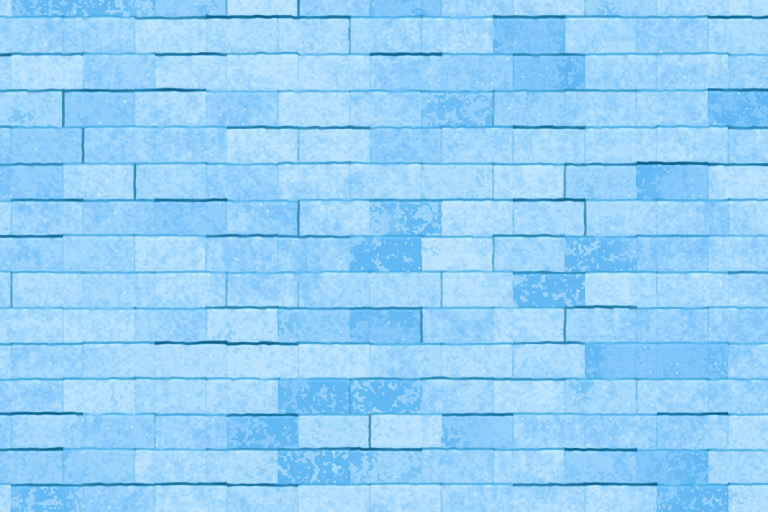
Give the GLSL for this texture, as a WebGL 1 fragment shader.

```glsl
precision highp float;
uniform vec2 u_resolution;

float hash(vec2 p) {
  return fract(sin(dot(p, vec2(127.1, 311.7))) * 43758.5453);
}

// Smooth cellular noise: random cell values blended by distance to jittered centres
float cellNoise(vec2 p) {
  vec2 cell = floor(p);
  float sum = 0.005, weight = 0.01;
  for (int j = -1; j <= 1; j++) {
    for (int i = -1; i <= 1; i++) {
      vec2 id = cell + vec2(float(i), float(j));
      vec2 jitter = 0.15 + 0.7 * vec2(hash(id + 3.7), hash(id + 9.2));
      vec2 d = id + jitter - p;
      float w = max(0.0, 1.0 - dot(d, d));
      w *= w;
      sum += w * hash(id);
      weight += w;
    }
  }
  return sum / weight;
}

// Alternate courses are shifted sideways
float brickColumn(float x, float row) {
  return x * 7.141 - mix(0.16, 0.88, mod(row, 2.0));
}

float line(float d, float halfWidth, float pixel) {
  return 1.0 - smoothstep(halfWidth * 0.4, halfWidth * 1.3 + pixel, abs(d));
}

// Sparse pale specks of varied size
float flecks(vec2 p, float pixel) {
  vec2 q = p * 64.0, id = floor(q);
  vec2 centre = 0.3 + 0.4 * vec2(hash(id + 1.3), hash(id + 6.1));
  float radius = 0.03 + 0.14 * hash(id + 4.4) * hash(id + 2.6);
  float dotMask = 1.0 - smoothstep(radius * 0.5, radius + pixel * 64.0, length(q - id - centre));
  return dotMask * step(0.82, hash(id + 8.8));
}

void main() {
  float pixel = 1.0 / u_resolution.y;
  vec2 p = gl_FragCoord.xy * pixel;

  // Surface texture from broad patches to fine grit
  float broad = cellNoise(p * 7.0 + 5.0);
  float patchy = cellNoise(p * 24.0);
  float rough = cellNoise(p * 75.0 + 31.0);
  float grit = cellNoise(p * 200.0 + 17.0);
  float grain = 0.55 * grit + 0.45 * rough;

  // Courses of bricks, counted from the top and slightly lower towards the base
  float down = 1.0 - p.y;
  float courses = 0.541 + down * (13.8 + 0.448 * down) + (patchy - 0.5) * 0.02 + (rough - 0.5) * 0.035;
  float row = floor(courses);
  float column = brickColumn(p.x, row) + (patchy - 0.5) * 0.01 + (rough - 0.5) * 0.012;
  vec2 brick = vec2(floor(column), row);

  // Brick faces
  float tone = 0.6 + 0.5 * (hash(brick + 0.5) - 0.5) + 0.35 * (broad - 0.5)
    + 0.35 * (patchy - 0.5) + 0.35 * (rough - 0.5) + 0.5 * (grit - 0.5);
  vec3 colour = mix(vec3(0.46, 0.755, 0.977), vec3(0.75, 0.9, 0.998), clamp(tone, 0.0, 1.0));

  // Speckled stains that thicken on some bricks
  float stained = smoothstep(0.55, 1.0, hash(brick + 21.0));
  float density = smoothstep(0.3, 0.85, 0.4 * broad + 0.25 * patchy + 0.45 * stained);
  float speckle = smoothstep(0.72 - 0.45 * density, 0.95 - 0.45 * density, grain);
  colour = mix(colour, vec3(0.35, 0.705, 0.95), density * (0.15 + 0.75 * speckle));
  colour = mix(colour, vec3(0.85, 0.945, 1.0), 0.65 * flecks(p, pixel));

  // Upright joints: mostly faint, a few open and dark
  float edge = floor(column + 0.5);
  float gapV = hash(vec2(edge, row) + 40.0);
  float openV = smoothstep(0.78, 1.0, gapV);
  float alongV = (column - edge) * 0.14;
  float jointV = line(alongV, 0.0009 + 0.0008 * openV, pixel) * (0.16 + 0.3 * gapV + 0.4 * openV);
  jointV *= mix(smoothstep(0.1, 0.6, rough), 1.0, openV);
  colour = mix(colour, mix(vec3(0.3, 0.69, 0.92), vec3(0.09, 0.44, 0.6), openV), jointV);

  // Level joints: strength and height change with every brick
  float joint = floor(courses + 0.5);
  float span = brickColumn(p.x, joint);
  vec2 segment = vec2(floor(span), joint);
  float gapH = hash(segment + 70.0);
  float openH = smoothstep(0.4, 1.0, gapH) * (0.55 + 0.6 * patchy);
  float corner = exp(-abs(span - floor(span + 0.5)) * 35.0);
  float widthH = 0.0013 + 0.0009 * openH + 0.0014 * corner * patchy;
  float alongH = (courses - joint + (hash(segment + 90.0) - 0.5) * 0.04) * 0.0705;
  float worn = mix(smoothstep(0.05, 0.6, 0.5 * patchy + 0.5 * rough), 1.0, gapH);
  float jointH = line(alongH, widthH, pixel) * worn * (0.6 + 0.4 * gapH);

  // Soft shade around the gap and a lit lip below it
  colour = mix(colour, vec3(0.31, 0.7, 0.92), (0.3 + 0.35 * openH) * exp(-abs(alongH) * 400.0));
  colour += 0.05 * line(alongH - 0.0055, 0.0018, pixel) * rough;
  vec3 gapColour = mix(vec3(0.25, 0.66, 0.88), vec3(0.05, 0.38, 0.54), clamp(max(openH, 0.6 * corner), 0.0, 1.0));
  colour = mix(colour, gapColour, jointH);

  gl_FragColor = vec4(clamp(colour, 0.0, 1.0), 1.0);
}
```
